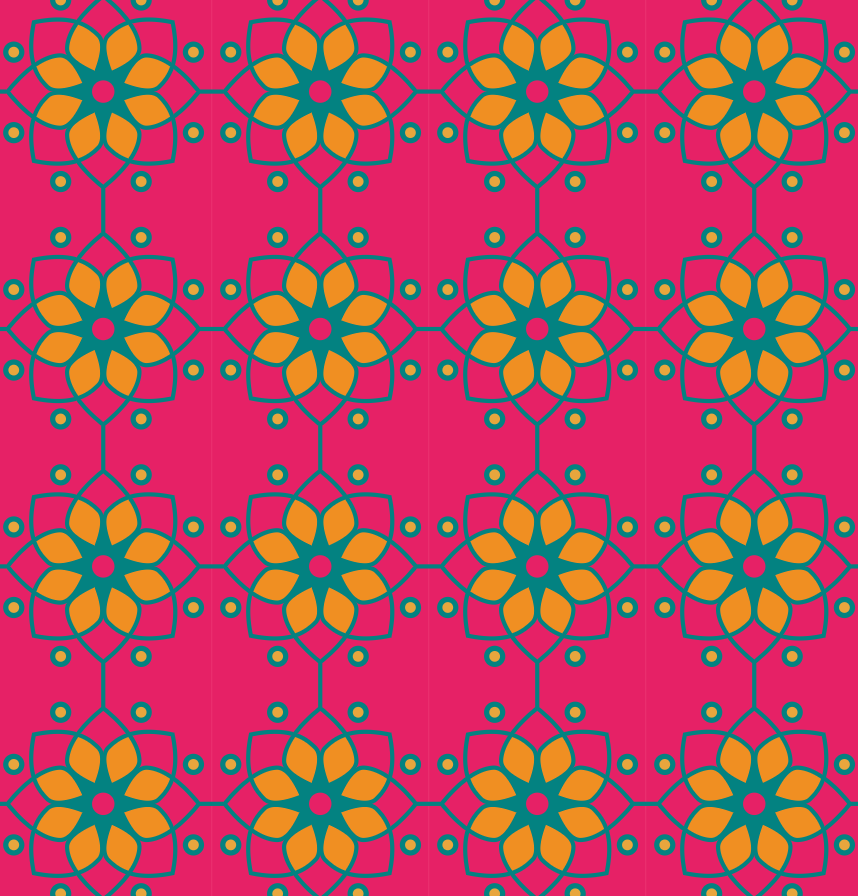
Reproduce this pattern procedurally as a WebGL 1 fragment shader.

```glsl
precision highp float;
uniform vec2 u_resolution;

// Coverage of a shape from its signed distance; the canvas is 768 units high
float cover(float d) {
  return clamp(0.5 - d * u_resolution.y / 768.0, 0.0, 1.0);
}

// Signed distance to the upper edge of a petal lying along +x
float petalEdge(vec2 p, float tip, float power) {
  float span = p.x < 37.0 ? 24.0 : tip - 37.0;
  float bend = p.x < 37.0 ? 2.0 : power;
  float u = abs(p.x - 37.0) / span;
  float height = 31.0 * (1.0 - pow(u, bend));
  float slope = 31.0 * bend * pow(u, bend - 1.0) / span;
  return (p.y - height) / sqrt(1.0 + slope * slope);
}

void main() {
  vec3 pink = vec3(0.90, 0.13, 0.40);
  vec3 teal = vec3(0.01, 0.51, 0.505);
  vec3 orange = vec3(0.94, 0.56, 0.135);

  // Grid of flowers, each cell centred on its flower
  vec2 pitch = vec2(186.0, 203.5);
  vec2 p = gl_FragCoord.xy / u_resolution.y * 768.0;
  vec2 cell = mod(p - vec2(88.5, 79.0) + 0.5 * pitch, pitch) - 0.5 * pitch;

  // Fold into one eighth, with the axis petal along +x
  vec2 q = abs(cell);
  q = vec2(max(q.x, q.y), min(q.x, q.y));
  vec2 diagonal = vec2(q.x + q.y, q.x - q.y) * 0.7071;
  float axisEdge = petalEdge(q, 82.0, 1.8);
  float diagonalEdge = petalEdge(diagonal, 84.0, 2.3);
  float lens = max(axisEdge, diagonalEdge);
  float radius = length(q);

  // Faint seam between columns
  vec3 color = mix(pink, vec3(1.0, 0.45, 0.6), 0.22 * cover(93.0 - abs(cell.x) - 0.4));

  // Overlapping petals, core and connecting stems
  color = mix(color, orange, cover(lens));
  float outline = min(abs(axisEdge), abs(diagonalEdge)) - 1.8;
  float core = max(radius - 38.0, -lens);
  float stem = max(q.y - 1.8, 82.0 - q.x);
  color = mix(color, teal, cover(min(min(outline, core), stem)));
  color = mix(color, pink, cover(radius - 9.6));

  // Ringed dots around the flower
  float upright = length(abs(cell - vec2(-2.0, 0.7)) - vec2(34.5, 77.8));
  float sideways = length(abs(cell - vec2(0.3, -0.7)) - vec2(77.0, 34.5));
  float dotRadius = min(upright, sideways);
  color = mix(color, teal, cover(dotRadius - 9.1));
  color = mix(color, vec3(0.91, 0.65, 0.24), cover(dotRadius - 4.6));

  gl_FragColor = vec4(color, 1.0);
}
```
